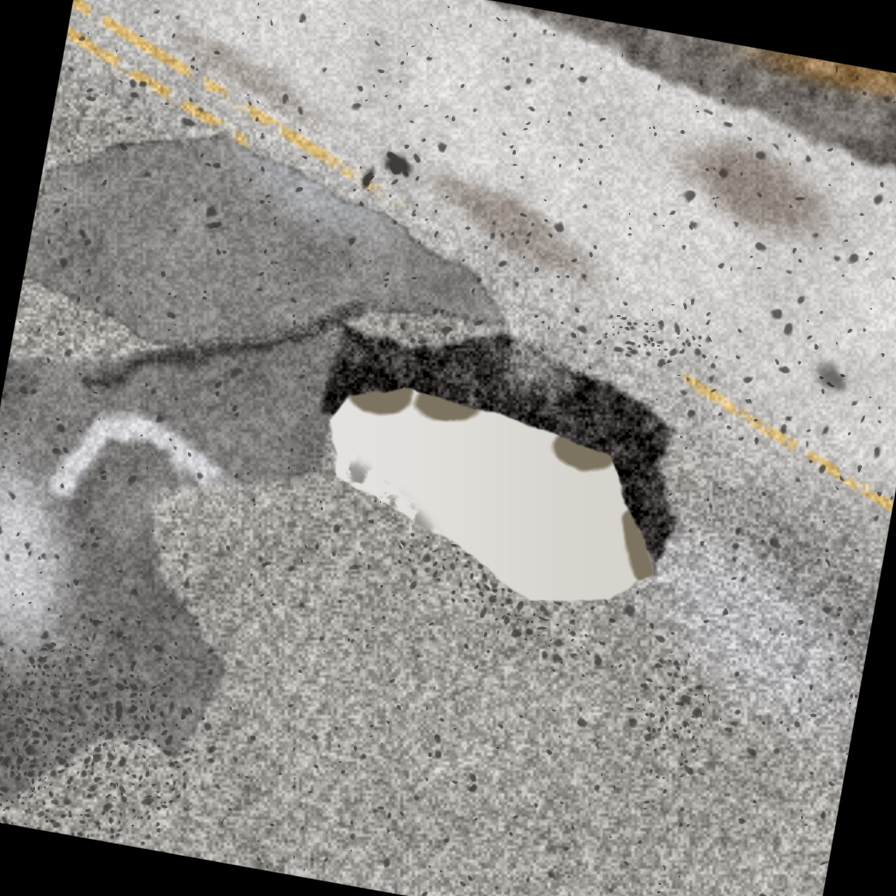
A Shadertoy shader for this texture:

```glsl
float hash(vec2 p) {
    return fract(sin(dot(p, vec2(12.9898, 78.233))) * 43758.5453);
}

float noise(vec2 p) {
    vec2 i = floor(p), f = fract(p), e = vec2(1, 0);
    f = f * f * (3.0 - 2.0 * f);
    return mix(mix(hash(i), hash(i + e), f.x), mix(hash(i + e.yx), hash(i + 1.0), f.x), f.y);
}

float fbm(vec2 p) {
    float sum = -0.47, amp = 0.5;
    for (int i = 0; i < 4; i++, amp *= 0.5) {
        sum += amp * noise(p);
        p = p * 2.03 + 17.0;
    }
    return sum;
}

float fill(float d, float soft) { return 1.0 - smoothstep(-soft, soft, d); }

float segment(vec2 p, vec2 a, vec2 b) {
    vec2 e = b - a;
    return length(p - a - e * clamp(dot(p - a, e) / dot(e, e), 0.0, 1.0));
}

float chain(vec2 p, vec2 a, vec2 b, vec2 c, vec2 d) {
    return min(segment(p, a, b), min(segment(p, b, c), segment(p, c, d)));
}

// Signed distance to a closed outline
float outline(vec2 p, vec2 v[10]) {
    float d = 1e5, s = 1.0;
    for (int i = 0, j = 9; i < 10; j = i, i++) {
        vec2 e = v[j] - v[i], w = p - v[i];
        d = min(d, segment(p, v[i], v[j]));
        bvec3 c = bvec3(w.y >= 0.0, p.y < v[j].y, e.x * w.y > e.y * w.x);
        if (all(c) || all(not(c))) s = -s;
    }
    return s * d;
}

// Soft tilted ellipse: centre in xy, radii in zw
float stain(vec2 p, vec4 shape, float angle) {
    vec2 q = p - shape.xy, a = vec2(cos(angle), sin(angle));
    q = vec2(dot(q, a), dot(q, vec2(-a.y, a.x))) / shape.zw;
    return exp(-dot(q, q) * dot(q, q));
}

float pebbles(vec2 g, float density) {
    vec2 id = floor(g), center = 0.35 + 0.3 * vec2(hash(id), hash(id + 7.0));
    float r = 0.12 + 0.22 * hash(id + 3.0);
    return step(hash(id + 11.0), density) * fill(length(fract(g) - center) - r, 0.14);
}

void mainImage(out vec4 fragColor, in vec2 fragCoord) {
    // Percent of the canvas, measured from the top
    vec2 p = 100.0 * fragCoord / iResolution.xy;
    p.y = 100.0 - p.y;
    float px = 100.0 / iResolution.y, cloud = fbm(p * 0.14), rough = fbm(p * 0.55);
    vec2 warp = vec2(fbm(p * 0.32), fbm(p * 0.32 + 40.0)), q = p + warp * 2.2;
    vec3 dark = vec3(0.19, 0.18, 0.175), pale = vec3(0.82, 0.815, 0.81);

    // Road tone on both sides of the centre line
    float side = p.y - 0.617 * p.x + 4.9, lane = smoothstep(-10.0, 13.0, side);
    vec3 col = mix(pale, vec3(0.63, 0.62, 0.605), lane) + cloud * 0.16;

    // Worn yellow paint
    float paint = fill(abs(side) - 0.7, 0.3) * max(fill(p.x - 43.0, 5.0), smoothstep(75.5, 77.5, p.x));
    paint = max(paint, fill(abs(side - 3.8) - 0.7, 0.3) * fill(p.x - 27.5, 0.8));
    col = mix(col, vec3(0.86, 0.72, 0.43), paint * 0.9 * smoothstep(-0.22, 0.03, rough));

    // Stains and damp sheen
    float dirt = 0.75 * stain(q, vec4(84, 21, 9, 4), 0.45)
        + 0.6 * stain(q, vec4(57, 25, 11, 2.5), 0.55) + 0.4 * stain(q, vec4(28, 8.5, 10, 1.8), 0.55);
    col = mix(col, vec3(0.48, 0.43, 0.39), dirt);
    col = mix(col, vec3(0.46), 0.5 * stain(q, vec4(92, 66, 13, 4.5), 0.75));
    col = mix(col, vec3(0.72, 0.72, 0.735), 0.85 * stain(q, vec4(84, 70, 15, 6.5), 0.75));

    // Shoulder beyond the pavement
    vec3 soil = mix(vec3(0.46, 0.44, 0.42), vec3(0.58, 0.46, 0.3), stain(p, vec4(97, 8, 13, 2.5), 0.18));
    col = mix(col, soil + rough * 0.4, fill(q.y - 0.43 * (q.x - 55.0), 0.8));

    // Resurfaced areas
    float patchD = outline(q, vec2[10](vec2(5.5, 19), vec2(14.5, 16), vec2(25, 15.5), vec2(42, 24),
        vec2(52, 30), vec2(56, 36), vec2(40, 34), vec2(31, 37), vec2(19, 39), vec2(2, 30)));
    float dampD = outline(q, vec2[10](vec2(-3, 40), vec2(12, 40), vec2(38, 37), vec2(36, 53), vec2(17, 55),
        vec2(18, 64), vec2(26, 75), vec2(20, 84), vec2(13, 81), vec2(-3, 92)));
    col = mix(col, vec3(0.48, 0.475, 0.47) + cloud * 0.25, fill(dampD, 0.4));
    vec3 tar = mix(vec3(0.52, 0.51, 0.5), vec3(0.63, 0.635, 0.65), stain(p, vec4(36, 21, 10, 4.5), 0.5));
    col = mix(col, tar + cloud * 0.22, fill(patchD, 0.4));
    col *= 1.0 - 0.25 * fill(abs(patchD) - 0.2, 0.4);

    // Wet reflections
    float gleam = chain(q, vec2(7, 54), vec2(11.5, 47.5), vec2(17, 48), vec2(23, 53));
    float wet = max(fill(gleam - 1.5, 0.8), 0.9 * stain(q, vec4(1.5, 62, 6, 10), -0.1));
    col = mix(col, pale + vec3(0, 0, 0.02), wet);

    // Cracks and broken cavity wall
    float crack = chain(q, vec2(10, 42.5), vec2(20, 40), vec2(31, 38), vec2(40, 34.5));
    col = mix(col, dark, 0.85 * fill(crack - 0.6, 0.9));
    float wall = outline(q, vec2[10](vec2(36, 46), vec2(38, 36), vec2(45, 39), vec2(56, 37), vec2(70, 44),
        vec2(75, 48), vec2(73, 52), vec2(76, 58), vec2(73, 64), vec2(69, 55)));
    vec3 rubble = dark + rough * 0.5 + 0.25 * stain(q, vec4(59, 41, 4.5, 2.5), 0.5);
    col = mix(col, rubble, fill(wall, 0.6));

    // Aggregate grain and loose stones
    float grain = noise(p * 3.1) * 0.3 + noise(p * 1.5) * 0.2 - 0.25;
    col += grain * mix(0.45, 1.0, lane) * (1.0 - 0.45 * fill(min(patchD, dampD), 1.0));
    float density = 0.05 + 0.45 * stain(p, vec4(8, 83, 13, 13), 0.0) + 0.5 * stain(p, vec4(73, 38, 6, 3), 0.2)
        + 0.35 * stain(p, vec4(55, 66, 14, 3), 0.6) + 0.4 * stain(p, vec4(75, 79, 4, 7), 0.0);
    float stones = max(pebbles(q * 0.7, density), pebbles(q * 1.25 + 3.7, density));
    float lumps = stain(q, vec4(44, 18.6, 1.3, 1.1), 0.0) + stain(q, vec4(41, 20, 0.6, 1.3), 0.0)
        + 0.6 * stain(q, vec4(93, 42, 1.4, 1.8), 0.0);
    col = mix(col, dark, min(stones * 0.7 + lumps, 0.9));

    // Muddy water with bank reflections
    float pool = outline(p + warp * 1.2, vec2[10](vec2(36.8, 47), vec2(39, 44), vec2(45, 43), vec2(61, 48),
        vec2(68, 51), vec2(73, 64), vec2(68, 67), vec2(59, 67), vec2(49.5, 60), vec2(37.8, 53)));
    vec3 water = mix(vec3(0.89, 0.885, 0.87), vec3(0.84, 0.83, 0.805), smoothstep(40.0, 70.0, p.x));
    float bank = segment(p, vec2(70.5, 58), vec2(72, 64)) - 1.2;
    for (float k = 0.0; k < 3.0; k++) {
        vec2 c = vec2(42.5, 43.7) + k * vec2(7.5, 1) + k * (k - 1.0) * vec2(4, 2.1);
        bank = min(bank, length((p - c) * vec2(0.65, 1)) - 2.4);
    }
    water = mix(water, vec3(0.49, 0.45, 0.38), fill(bank + warp.x, 0.3));
    water -= 0.35 * stain(p, vec4(43, 56, 8, 1.8), 0.7) * smoothstep(-0.05, 0.13, rough);
    col = mix(col, water, fill(pool, max(px, 0.2)));

    // Tilted square frame
    vec2 c = p - 50.0, axis = vec2(0.984, 0.177);
    vec2 f = abs(vec2(dot(c, axis), dot(c, vec2(-axis.y, axis.x))));
    col *= fill(max(f.x, f.y) - 50.0, px);
    fragColor = vec4(clamp(col, 0.0, 1.0), 1.0);
}
```
